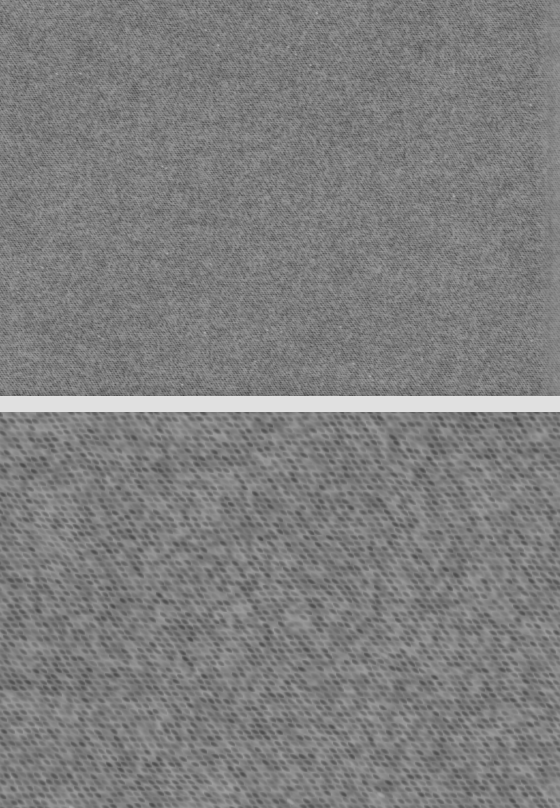
Top: the whole. Bottom: its middle third, enlarged.
A Shadertoy shader for this texture:

```glsl
// Fine grey woven cloth with slanted dark slits, mottled yarn and a pale worn right edge.

const float BASE_GREY = 0.494;
const float MEAN_SLIT = 0.23;
const float SLIT_CONTRAST = 0.18;
const float GRAIN_CONTRAST = 0.145;
const vec2 WEAVE_COUNT = vec2(150.0, 190.0);  // threads per canvas height
const vec2 GRAIN_COUNT = vec2(185.0, 215.0);
const float SLANT = 0.55;
const int SAMPLES = 3;

float hash(vec2 p) {
    vec3 q = fract(p.xyx * vec3(0.1031, 0.1030, 0.0973));
    q += dot(q, q.yzx + 33.33);
    return fract((q.x + q.y) * q.z);
}

// Smooth value noise, centred on zero
float noise(vec2 p) {
    vec2 cell = floor(p);
    vec2 f = fract(p);
    f = f * f * (3.0 - 2.0 * f);
    float low = mix(hash(cell), hash(cell + vec2(1.0, 0.0)), f.x);
    float high = mix(hash(cell + vec2(0.0, 1.0)), hash(cell + vec2(1.0, 1.0)), f.x);
    return mix(low, high, f.y) - 0.5;
}

// Gentle wander of the threads
vec2 warp(vec2 p, float amount) {
    return p + amount * vec2(noise(p * 24.0 + 7.0), noise(p * 24.0 + 61.0));
}

// Staggered slits between threads; x is slit depth, y is a rare pale fleck
vec2 weave(vec2 p, vec2 count, float slant) {
    vec2 q = p * count;
    float row = floor(q.y);
    q.x += 0.5 * mod(row, 2.0);
    vec2 cell = floor(q);
    vec2 d = fract(q) - 0.5;
    d += 0.22 * (vec2(hash(cell + 19.0), hash(cell + 43.0)) - 0.5);
    d.y += slant * d.x;
    float slitMask = 1.0 - smoothstep(0.1, 0.6, length(d * vec2(0.85, 1.1)));
    float depth = mix(0.25, 1.0, hash(cell + 5.0));
    float fleck = step(0.9985, hash(cell + 87.0));
    return slitMask * vec2(depth * (1.0 - fleck), fleck);
}

// Fibre grain, leaning slightly the same way as the slits
float grain(vec2 p, vec2 count, float slant) {
    return noise(vec2(p.x, p.y + slant * p.x) * count + 131.0);
}

// Broad patches and faint horizontal and vertical yarn streaks
float mottle(vec2 p) {
    float patches = 0.032 * noise(p * 32.0) + 0.02 * noise(p * 6.0 + 17.0);
    float weft = 0.028 * noise(p * vec2(14.0, 130.0) + 29.0);
    float warpYarn = 0.014 * noise(p * vec2(110.0, 9.0) + 71.0);
    return patches + weft + warpYarn;
}

float cloth(vec2 p, float contrast) {
    vec2 slit = weave(warp(p, 0.004), WEAVE_COUNT, SLANT);
    float detail = GRAIN_CONTRAST * grain(p, GRAIN_COUNT, 0.4 * SLANT);
    detail -= SLIT_CONTRAST * (slit.x - MEAN_SLIT);
    return BASE_GREY + contrast * detail + 0.11 * slit.y + mottle(p);
}

// Pale strip with a soft crease at the right, shade along the bottom
float edgeShade(vec2 uv, float worn) {
    float wobble = 0.006 * noise(vec2(3.0, uv.y * 7.0));
    float crease = 1.0 - smoothstep(0.0, 0.008, abs(uv.x + wobble - 0.982));
    float bottom = 1.0 - smoothstep(0.0, 0.035, uv.y);
    return 0.035 * worn - 0.025 * crease - 0.035 * bottom;
}

void mainImage(out vec4 fragColor, in vec2 fragCoord) {
    vec2 uv = fragCoord / iResolution.xy;
    float worn = smoothstep(0.955, 0.985, uv.x);
    float contrast = mix(1.0, 0.55, worn);

    // Average over the pixel to smooth the fine weave
    float grey = 0.0;
    for (int j = 0; j < SAMPLES; j++) {
        for (int i = 0; i < SAMPLES; i++) {
            vec2 offset = (vec2(i, j) + 0.5) / float(SAMPLES) - 0.5;
            grey += cloth((fragCoord + offset) / iResolution.y, contrast);
        }
    }
    grey = grey / float(SAMPLES * SAMPLES) + edgeShade(uv, worn);
    fragColor = vec4(vec3(clamp(grey, 0.0, 1.0)), 1.0);
}
```
